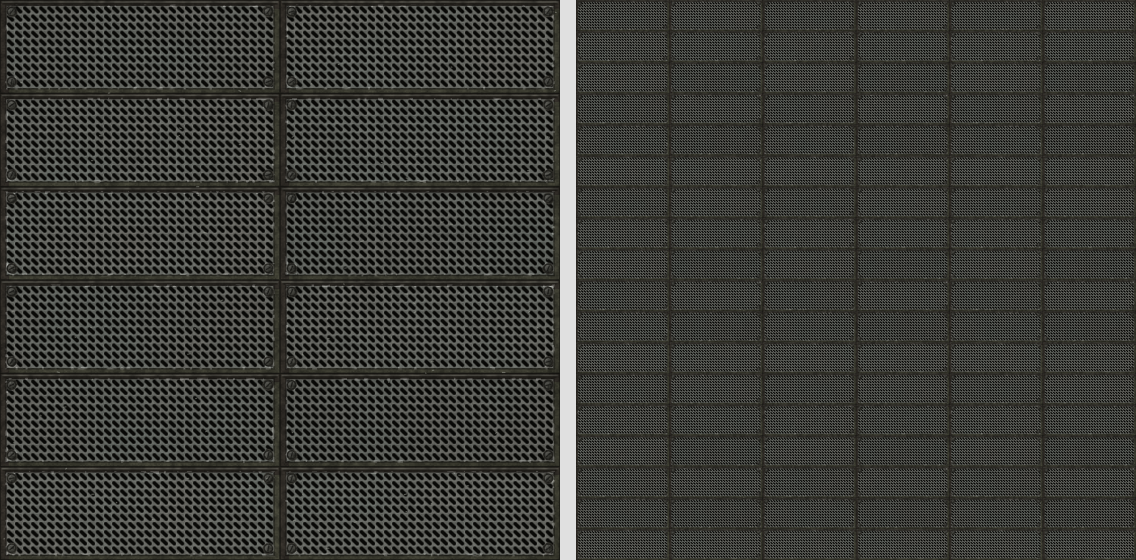
Left: one tile. Right: repeated 3 by 3.
A Shadertoy shader for this texture:

```glsl
// Worn metal vent panels, 2 across by 6 down, with slanted slots and corner screws; tiles.

float hash(vec2 p) {
    return fract(sin(dot(p, vec2(127.1, 311.7))) * 43758.5453);
}

// Value noise that wraps over a whole number of cells
float noise(vec2 uv, vec2 period) {
    vec2 p = uv * period, i = floor(p), f = fract(p);
    f = f * f * (3.0 - 2.0 * f);
    vec2 a = mod(i, period), b = mod(i + 1.0, period);
    return mix(mix(hash(a), hash(vec2(b.x, a.y)), f.x),
               mix(hash(vec2(a.x, b.y)), hash(b), f.x), f.y);
}

float segment(vec2 p, vec2 halfSpan) {
    float h = clamp(dot(p, halfSpan) / dot(halfSpan, halfSpan), -1.0, 1.0);
    return length(p - halfSpan * h);
}

// Distance to the nearest slot: 33 columns, 10 rows, so slanted lines interleave like bricks
float slotDistance(vec2 p) {
    vec2 pitch = vec2(11.1, 11.2);
    vec2 g = (p + vec2(183.15, 56.0)) / pitch;
    return segment((fract(g) - 0.5) * pitch, vec2(2.55, -2.4)) - 2.4;
}

// Soft line of half width w around d = 0
float line(float d, float w, float aa) {
    return 1.0 - smoothstep(w - aa, w + aa, abs(d));
}

void mainImage(out vec4 fragColor, in vec2 fragCoord) {
    vec2 uv = fragCoord / iResolution.xy;
    float aa = 0.5 + 384.0 / iResolution.y;

    // Each panel is 384 by 128 units, centred on zero
    vec2 grid = uv * vec2(2.0, 6.0);
    vec2 id = mod(floor(grid), vec2(2.0, 6.0));
    vec2 p = (fract(grid) - 0.5) * vec2(384.0, 128.0);
    float top = 64.0 - p.y, bottom = 64.0 + p.y;
    float left = 192.0 + p.x, right = 192.0 - p.x;
    float side = min(left, right), edge = min(side, min(top, bottom));

    // Wear at several scales
    float patches = noise(uv, vec2(9.0)) * 0.6 + noise(uv, vec2(31.0)) * 0.4;
    float grime = noise(uv, vec2(110.0));
    float grain = noise(uv, vec2(380.0));

    // Corner screws on worn round plates
    vec2 corner = sign(p);
    vec2 s = p - corner * vec2(176.0, 48.0);
    float r = length(s);
    float plate = 1.0 - smoothstep(8.6 - aa, 8.6 + aa, r + 2.0 * grime);

    // Perforated sheet with shaded slot rims
    float d = slotDistance(p);
    float rim = d - slotDistance(p + vec2(0.3, 1.2));
    vec3 metal = mix(vec3(0.385, 0.38, 0.36), vec3(0.37, 0.39, 0.37), patches);
    metal *= 0.88 + 0.12 * smoothstep(0.0, 1.6, d);
    metal += 0.02 * clamp(rim, -1.0, 1.0);
    metal *= 0.9 + 0.1 * grime + 0.12 * grain;
    vec3 hole = vec3(0.04, 0.04, 0.03) * (0.6 + 0.5 * grain);
    vec3 color = mix(hole, metal, smoothstep(-aa, aa, d));

    // Olive frame, with a browner ledge on the left and top
    float ledge = max(step(left, 12.0), step(top, 12.0));
    vec3 olive = mix(vec3(0.2, 0.2, 0.16), vec3(0.25, 0.25, 0.205), patches);
    vec3 frame = mix(olive, vec3(0.18, 0.165, 0.145), ledge);
    frame *= 0.7 + 0.35 * grime + 0.25 * grain;
    float inside = min(side - 9.0, min(top - 8.0, bottom - 7.0));
    color = mix(frame, color, smoothstep(-aa, aa, inside));

    // Inner groove, lit upper lip, black seam
    color *= 1.0 - 0.4 * line(inside + 0.8, 0.9, aa);
    color = mix(color, vec3(0.36, 0.36, 0.33) * (0.65 + 0.5 * grime),
                0.8 * line(top - 2.8, 0.9, aa) * smoothstep(1.0, 4.0, side));
    color = mix(color, vec3(0.07, 0.065, 0.05), 0.6 * line(top - 5.2, 1.0, aa)
                * smoothstep(2.0, 6.0, side));
    color = mix(color, vec3(0.05, 0.05, 0.04), 0.8 * line(edge, 0.9, aa));

    // Chipped paint along the inner border
    float chips = smoothstep(0.65, 0.9, noise(uv, vec2(170.0)));
    color += 0.2 * chips * line(inside, 1.8, aa);

    // Screw: plate, worn ring, domed head and a turned driver slot
    color = mix(color, vec3(0.19, 0.185, 0.165) * (0.65 + 0.7 * grain), plate);
    vec3 head = vec3(0.26, 0.26, 0.24) * (0.75 + 0.5 * grain);
    head += 0.014 * (s.y - s.x);
    color = mix(color, head, 1.0 - smoothstep(5.2 - aa, 5.2 + aa, r));
    color = mix(color, vec3(0.07, 0.07, 0.06), 0.65 * line(r - 5.6, 0.7, aa));
    color += 0.14 * line(r - 7.6, 0.6, aa) * smoothstep(0.4, 0.8, grime);
    float turn = 0.8 + 1.2 * (hash(id * 7.0 + corner) - 0.5);
    float driver = segment(s, 3.2 * vec2(cos(turn), sin(turn)));
    color = mix(color, vec3(0.06, 0.06, 0.05), 0.8 * line(driver, 0.8, aa));

    // Sparse pale nicks, one possible per cell
    vec2 cells = uv * 64.0, cell = mod(floor(cells), 64.0);
    vec2 place = 0.3 + 0.4 * vec2(hash(cell + 3.1), hash(cell + 8.7));
    vec2 tilt = vec2(1.5 * hash(cell + 5.3) + 0.2, hash(cell + 1.9) - 0.5);
    float nick = segment((fract(cells) - place) * 12.0, tilt);
    float present = step(0.975, hash(cell + 12.4));
    color = mix(color, vec3(0.6, 0.61, 0.57), 0.7 * present * line(nick, 0.5, aa));

    // Slight tone change from panel to panel
    color *= 0.97 + 0.06 * hash(id + 21.0);
    fragColor = vec4(color, 1.0);
}
```
